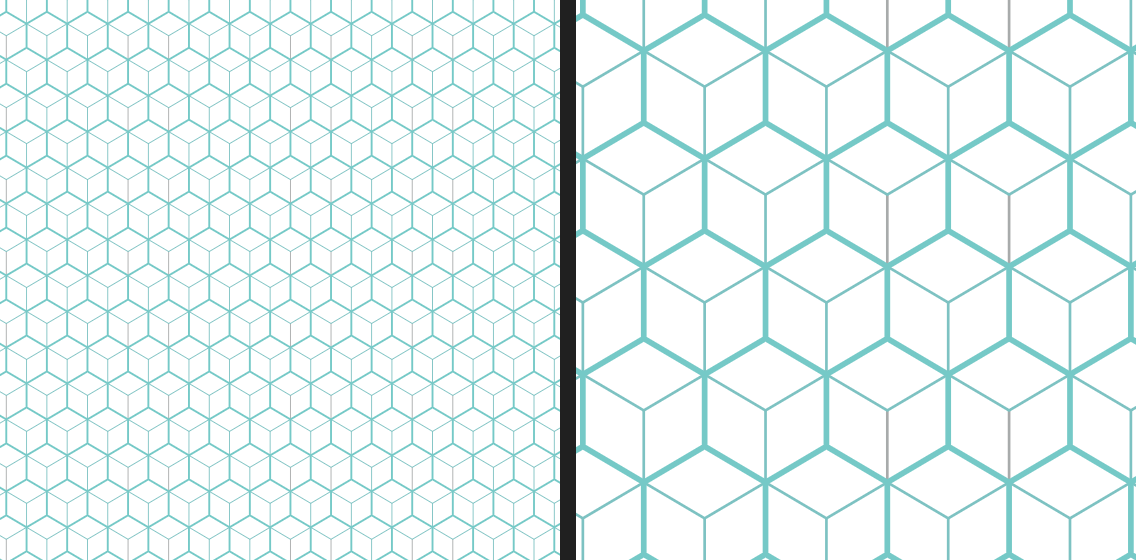
Left, the full canvas; right, a detail of the centre.
Give the GLSL for this pattern, as a WebGL 1 fragment shader.

```glsl
precision highp float;

uniform vec2 u_resolution;

// Lengths are fractions of the canvas height
const vec2 PITCH = vec2(0.07249, 0.06423);   // column width, row height
const vec2 ORIGIN = vec2(0.0837, 0.9362);    // centre of the first cube
const float OUTLINE_WIDTH = 0.0034;
const float INNER_WIDTH = 0.0016;
const float GREY_PERIOD = 3.6;               // columns between grey bands
const float GREY_START = 0.47;               // phase at which a band begins

const vec3 PAPER = vec3(1.0);
const vec3 OUTLINE_INK = vec3(0.46, 0.79, 0.78);
const vec3 INNER_INK = vec3(0.49, 0.76, 0.76);
const vec3 GREY_INK = vec3(0.66, 0.67, 0.67);

float segmentDistance(vec2 p, vec2 a, vec2 b) {
  vec2 ab = b - a;
  float t = clamp(dot(p - a, ab) / dot(ab, ab), 0.0, 1.0);
  return length(p - a - ab * t);
}

float stroke(float dist, float width) {
  return clamp((0.5 * width - dist) * u_resolution.y + 0.5, 0.0, 1.0);
}

// Offset from the nearest centre of a lattice that skips every other row
vec2 latticeOffset(vec2 p) {
  vec2 period = PITCH * vec2(1.0, 2.0);
  return p - period * floor(p / period + 0.5);
}

// Squared length in the space where the hexagon is regular
float hexMetric(vec2 p) {
  vec2 q = p / PITCH * vec2(1.0, 0.8660254);
  return dot(q, q);
}

void main() {
  vec2 p = gl_FragCoord.xy / u_resolution.y - ORIGIN;

  // Choose the cell from the two interleaved sets of rows
  vec2 evenCell = latticeOffset(p);
  vec2 oddCell = latticeOffset(p - PITCH * vec2(0.5, 1.0));
  bool isEven = hexMetric(evenCell) < hexMetric(oddCell);
  vec2 cell = isEven ? evenCell : oddCell;
  vec2 mirrored = vec2(abs(cell.x), cell.y);

  // Hexagon outline
  float side = PITCH.y * 2.0 / 3.0;
  float halfWidth = 0.5 * PITCH.x;
  vec2 slantNormal = normalize(vec2(0.5 * side, halfWidth));
  float slantEdge = slantNormal.y * side - dot(abs(cell), slantNormal);
  float outlineDist = abs(min(halfWidth - mirrored.x, slantEdge));

  // Inner cube edges
  float armDist = segmentDistance(mirrored, vec2(0.0), vec2(halfWidth, 0.5 * side));
  float stemDist = segmentDistance(cell, vec2(0.0), vec2(0.0, -side));

  // Some columns of even rows have grey stems
  float column = floor((p.x - cell.x) / PITCH.x + 0.5);
  float greyBand = step(GREY_START, fract(column / GREY_PERIOD));
  vec3 stemInk = mix(INNER_INK, GREY_INK, isEven ? greyBand : 0.0);

  // Layer the strokes
  vec3 color = mix(PAPER, stemInk, stroke(stemDist, INNER_WIDTH));
  color = mix(color, INNER_INK, stroke(armDist, INNER_WIDTH));
  color = mix(color, OUTLINE_INK, stroke(outlineDist, OUTLINE_WIDTH));
  gl_FragColor = vec4(color, 1.0);
}
```
